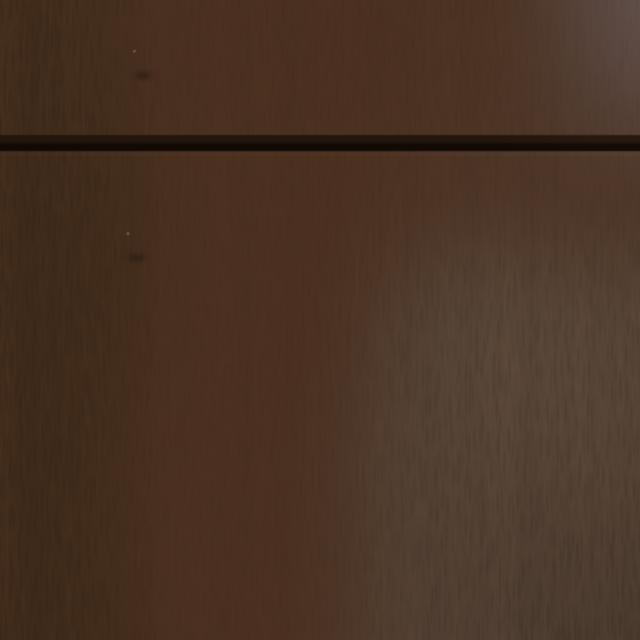
Write a WebGL 1 fragment shader that draws this texture.

```glsl
precision highp float;
// Dark walnut panels with vertical grain, split by one horizontal groove.
// Broad colour bands and soft sheen are blended first; layered sines add long
// streaks, stretched cellular noise adds pores, and the groove is cut on top.

uniform vec2 u_resolution;

#define OLIVE_WOOD vec3(0.246, 0.165, 0.102)
#define RED_WOOD vec3(0.290, 0.188, 0.124)
#define SHEEN_WOOD vec3(0.316, 0.246, 0.194)
#define CORNER_LIGHT vec3(0.375, 0.305, 0.285)
#define GROOVE_TOP 0.789
#define GROOVE_BOTTOM 0.764
#define STREAK_GAIN 0.022
#define PORE_GAIN 0.085
#define PORE_SCALE vec2(190.0, 30.0)

float hash(vec2 p) {
  return fract(sin(dot(p, vec2(127.1, 311.7))) * 4375.85);
}

// Distance to the nearest scattered cell point.
float cellular(vec2 p) {
  vec2 cell = floor(p);
  float nearest = 2.0;
  for (int j = -1; j <= 1; j++) {
    for (int i = -1; i <= 1; i++) {
      vec2 c = cell + vec2(float(i), float(j));
      vec2 point = c + vec2(hash(c), hash(c + 37.0));
      nearest = min(nearest, distance(p, point));
    }
  }
  return nearest;
}

// Long vertical streaks with slowly wandering phase.
float streaks(vec2 p) {
  float sum = 0.0;
  float freq = 47.0;
  float amp = 0.5;
  for (int i = 0; i < 6; i++) {
    float k = float(i);
    float wander = 1.3 * sin(p.y * (2.1 + k) + k * 2.4 + p.x * 9.0);
    sum += amp * sin(p.x * freq + wander + 2.0 * sin(p.x * freq * 0.37 + k));
    freq *= 1.63;
    amp *= 0.86;
  }
  return sum;
}

// Base wood tones with the sheen on the lower right.
vec3 woodTone(vec2 p) {
  float redBand = smoothstep(0.12, 0.30, p.x + 0.015 * sin(p.y * 7.0));
  vec3 tone = mix(OLIVE_WOOD, RED_WOOD, redBand);
  tone *= 1.0 + 0.04 * smoothstep(0.6, 1.0, p.y) * (1.0 - redBand);

  float slant = p.x - 0.22 * max(p.y - 0.3, 0.0);
  float sheen = smoothstep(0.42, 0.68, slant);
  sheen *= 1.0 - 0.72 * smoothstep(0.48, 0.74, p.y);
  tone = mix(tone, SHEEN_WOOD, sheen);

  vec2 glow = (p - vec2(0.86, 0.43)) / vec2(0.22, 0.20);
  tone += vec3(0.026, 0.023, 0.018) * exp(-dot(glow, glow));
  tone *= 1.0 - 0.09 * smoothstep(0.30, 0.0, p.y) * smoothstep(0.6, 1.0, p.x);

  float corner = smoothstep(0.76, 1.03, p.x) * smoothstep(0.62, 1.02, p.y);
  return mix(tone, CORNER_LIGHT, corner);
}

// Small dark knots, each with a pale fleck above.
vec3 addKnots(vec3 color, vec2 p) {
  for (int i = 0; i < 2; i++) {
    vec2 center = vec2(0.214 + 0.010 * float(i), 0.597 + 0.285 * float(i));
    vec2 q = (p - center) / vec2(0.013, 0.007);
    color *= 1.0 - 0.25 * exp(-dot(q, q));
    float fleck = distance(p, center + vec2(-0.014, 0.038));
    color += 0.15 * smoothstep(0.004, 0.0005, fleck);
  }
  return color;
}

// Recessed band: brown upper wall, near-black lower shadow, thin lit lip.
vec3 cutGroove(vec3 color, vec2 p) {
  float soft = max(0.0018, 0.8 / u_resolution.y);
  float inside = smoothstep(GROOVE_BOTTOM - soft, GROOVE_BOTTOM + soft, p.y)
               * (1.0 - smoothstep(GROOVE_TOP - soft, GROOVE_TOP + soft, p.y));
  float wall = smoothstep(0.773, 0.780, p.y);
  vec3 depth = mix(vec3(0.070, 0.035, 0.020), vec3(0.135, 0.085, 0.055), wall);
  depth *= 1.0 + 0.15 * smoothstep(0.7, 1.0, p.x);
  float lip = (p.y - GROOVE_BOTTOM + 0.005) / 0.003;
  color += vec3(0.020, 0.012, 0.008) * exp(-lip * lip);
  return mix(color, depth, inside);
}

void main() {
  vec2 p = gl_FragCoord.xy / u_resolution;
  vec3 color = woodTone(p);

  // Grain is strongest on the left edge and under the sheen.
  float contrast = 0.45 + 0.65 * smoothstep(0.28, 0.05, p.x)
                 + 0.60 * smoothstep(0.45, 0.75, p.x) * smoothstep(0.75, 0.45, p.y);
  color *= 1.0 + STREAK_GAIN * contrast * streaks(p);

  float fine = cellular(p * PORE_SCALE);
  float pores = smoothstep(0.50, 0.10, cellular(p * PORE_SCALE * vec2(0.62, 0.5) + 19.0));
  color *= 1.0 + PORE_GAIN * contrast * ((fine - 0.45) * 0.8 - (pores - 0.35) * 0.7);

  color = addKnots(color, p);
  color = cutGroove(color, p);
  gl_FragColor = vec4(clamp(color, 0.0, 1.0), 1.0);
}
```
